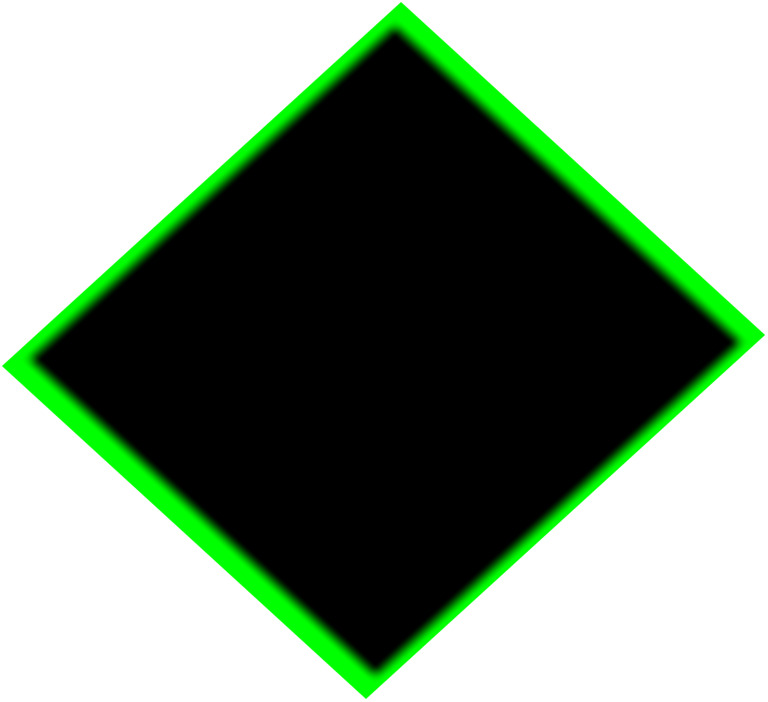
Write a WebGL 1 fragment shader that draws this background.

```glsl
precision highp float;
// A tilted black diamond with a bright green border on white.
// Two slanted axes measure distance to the opposite sides; a crisp outer
// box and a smaller, slightly shifted soft box are layered along them.
uniform vec2 u_resolution;

const vec3 WHITE = vec3(1.0);
const vec3 GREEN = vec3(0.0, 1.0, 0.0);
const vec3 BLACK = vec3(0.0);

// Unit normals of the upper right and upper left sides.
const vec2 NORMAL_RIGHT = vec2(0.675, 0.738);
const vec2 NORMAL_LEFT = vec2(-0.674, 0.739);

// Sizes are fractions of the canvas height.
const vec2 DIAMOND_CENTER = vec2(-0.0007, 0.0007);
const vec2 OUTER_HALF = vec2(0.3832, 0.3500);
const vec2 INNER_HALF = vec2(0.3504, 0.3322);
const vec2 INNER_SHIFT = vec2(0.0014, -0.0021);
const float INNER_BLUR = 0.0128;

// Coverage of a box whose sides fade over +-softness; corners round off.
float softBox(vec2 p, vec2 halfSize, float softness) {
  vec2 inside = halfSize - abs(p);
  vec2 cover = smoothstep(vec2(-softness), vec2(softness), inside);
  return cover.x * cover.y;
}

void main() {
  vec2 p = (gl_FragCoord.xy - 0.5 * u_resolution) / u_resolution.y;
  p -= DIAMOND_CENTER;
  vec2 sides = vec2(dot(p, NORMAL_RIGHT), dot(p, NORMAL_LEFT));

  // Crisp green diamond, then the blurred black one over it.
  float outer = softBox(sides, OUTER_HALF, 0.8 / u_resolution.y);
  float inner = softBox(sides - INNER_SHIFT, INNER_HALF, INNER_BLUR);
  vec3 color = mix(WHITE, GREEN, outer);
  color = mix(color, BLACK, inner * outer);
  gl_FragColor = vec4(color, 1.0);
}
```
